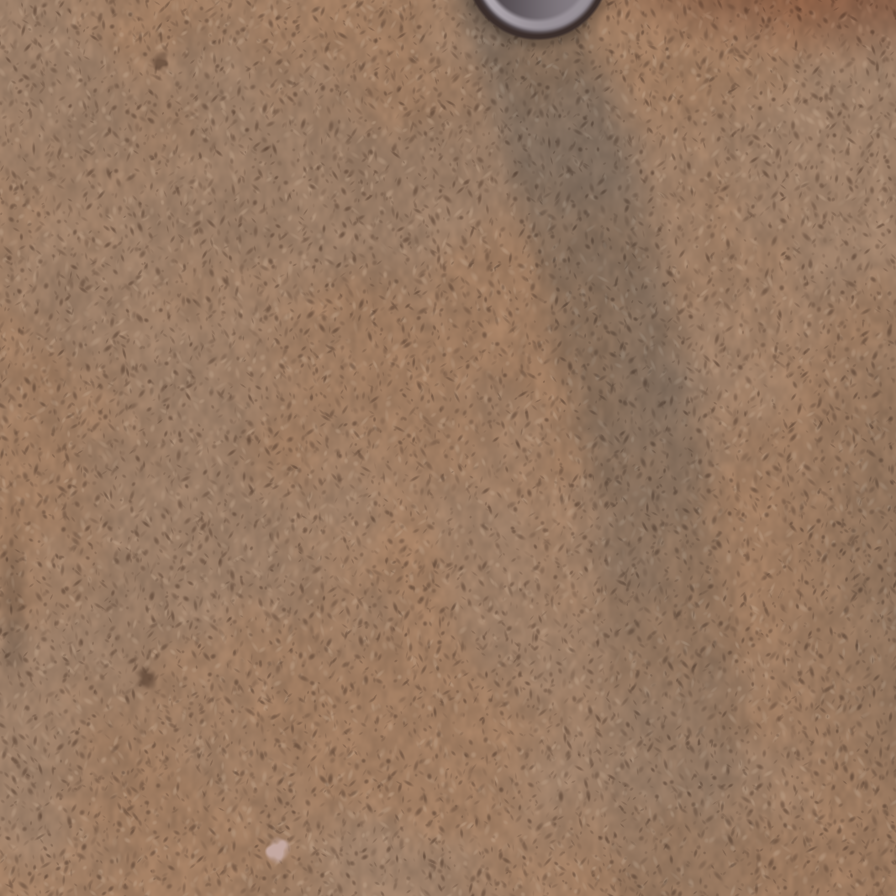
Give the GLSL for this texture, as a Shadertoy shader.

```glsl
// Speckled cork-like board with a soft slanting shadow below a metal foot.

const vec3 BOARD = vec3(0.606, 0.492, 0.404);
const vec3 DARK_FLECK = vec3(0.36, 0.265, 0.205);
const vec3 LIGHT_FLECK = vec3(0.75, 0.64, 0.54);
const vec3 SHADOW_TINT = vec3(0.835, 0.875, 0.915);
const vec3 WARM_TINT = vec3(1.035, 0.99, 0.94);

float hash(vec2 p) {
    vec3 q = fract(vec3(p.xyx) * 0.1031);
    q += dot(q, q.yzx + 33.33);
    return fract((q.x + q.y) * q.z);
}

float noise(vec2 p) {
    vec2 cell = floor(p);
    vec2 f = fract(p);
    f = f * f * (3.0 - 2.0 * f);
    float low = mix(hash(cell), hash(cell + vec2(1, 0)), f.x);
    float high = mix(hash(cell + vec2(0, 1)), hash(cell + vec2(1, 1)), f.x);
    return mix(low, high, f.y);
}

float fbm(vec2 p) {
    float sum = 0.0;
    float weight = 0.5;
    for (int i = 0; i < 4; i++) {
        sum += weight * noise(p);
        p = mat2(0.8, 0.6, -0.6, 0.8) * p * 2.03 + 17.0;
        weight *= 0.5;
    }
    return sum / 0.9375;
}

// Soft, roughly upright ellipses scattered one per grid cell.
float flecks(vec2 uv, float cells, float density, float seed) {
    vec2 p = uv * cells;
    vec2 home = floor(p);
    float cover = 0.0;
    for (int y = -1; y <= 1; y++) {
        for (int x = -1; x <= 1; x++) {
            vec2 cell = home + vec2(x, y);
            vec2 key = cell + seed;
            vec2 center = cell + vec2(hash(key), hash(key + 41.3));
            float angle = (hash(key + 83.7) - 0.5) * 2.2;
            float c = cos(angle);
            float s = sin(angle);
            vec2 size = vec2(mix(0.14, 0.26, hash(key + 127.1)),
                             mix(0.22, 0.58, hash(key + 171.9)));
            vec2 q = mat2(c, -s, s, c) * (p - center) / size;
            float strength = step(hash(key + 213.5), density) * mix(0.25, 1.0, hash(key + 259.2));
            cover = max(cover, strength * (1.0 - smoothstep(0.2, 1.3, length(q))));
        }
    }
    return cover;
}

float blob(vec2 uv, vec2 center, vec2 radius, float softness) {
    return 1.0 - smoothstep(1.0 - softness, 1.0 + softness, length((uv - center) / radius));
}

// Curved band that drifts right and fades toward the bottom.
float footShadow(vec2 uv) {
    float drop = 1.0 - uv.y;
    float middle = 0.575 + 0.37 * drop - 0.18 * drop * drop;
    float offset = uv.x - middle + 0.02 * (fbm(uv * 9.0) - 0.5);
    float blur = 0.018 + 0.025 * drop;
    float left = smoothstep(-0.068 - blur, -0.068 + blur, offset);
    float right = 1.0 - smoothstep(0.035, 0.105, offset);
    return left * right * mix(1.0, 0.4, smoothstep(0.35, 0.95, drop));
}

vec3 board(vec2 uv) {
    float patches = fbm(uv * 7.0 + 5.0) - 0.5;
    float mottling = fbm(uv * vec2(48.0, 38.0)) - 0.5;
    float grain = noise(uv * vec2(170.0, 115.0)) - 0.5;
    vec3 color = BOARD * (1.0 + 0.08 * patches + 0.13 * mottling + 0.09 * grain);
    color *= mix(vec3(1.0), WARM_TINT, smoothstep(0.35, 0.7, fbm(uv * 5.0 + 31.0)));
    color = mix(color, LIGHT_FLECK, 0.48 * flecks(uv, 76.0, 0.55, 11.0));
    color = mix(color, DARK_FLECK, 0.62 * flecks(uv, 82.0, 0.52, 307.0));
    return mix(color, DARK_FLECK, 0.38 * flecks(uv, 125.0, 0.4, 603.0));
}

vec3 addStains(vec3 color, vec2 uv) {
    vec2 ragged = uv + 0.008 * (vec2(noise(uv * 120.0), noise(uv * 120.0 + 60.0)) - 0.5);
    color = mix(color, DARK_FLECK, 0.7 * blob(ragged, vec2(0.163, 0.243), vec2(0.009), 0.5));
    color = mix(color, DARK_FLECK, 0.7 * blob(ragged, vec2(0.180, 0.930), vec2(0.008), 0.5));
    color *= 1.0 - 0.14 * blob(ragged, vec2(0.015, 0.33), vec2(0.012, 0.075), 0.7);
    return mix(color, vec3(0.77, 0.66, 0.63), blob(ragged, vec2(0.31, 0.05), vec2(0.011, 0.013), 0.3));
}

// Polished cylinder end with a dark rim, a bright band and a grey face.
vec3 addMetalFoot(vec3 color, vec2 uv) {
    vec2 p = uv - vec2(0.600, 1.036);
    float radius = length(p);
    float side = smoothstep(-0.07, 0.05, p.x);
    vec3 face = mix(vec3(0.30, 0.27, 0.29), vec3(0.52, 0.49, 0.52), side);
    float band = smoothstep(0.055, 0.062, radius) * (1.0 - smoothstep(0.066, 0.073, radius));
    vec3 metal = mix(face, vec3(0.74, 0.71, 0.74), band * mix(0.9, 0.35, side));
    metal = mix(metal, vec3(0.23, 0.18, 0.17), smoothstep(0.069, 0.076, radius));
    color *= 1.0 - 0.22 * (1.0 - smoothstep(0.078, 0.098, radius));
    return mix(color, metal, 1.0 - smoothstep(0.078, 0.082, radius));
}

void mainImage(out vec4 fragColor, in vec2 fragCoord) {
    vec2 uv = fragCoord / iResolution.xy;
    vec3 color = addStains(board(uv), uv);

    // Broad lighting: foot shadow, dim right edge, reddish top corner
    float edgeShade = blob(uv, vec2(1.03, 0.36), vec2(0.11, 0.24), 0.6);
    color *= mix(vec3(1.0), SHADOW_TINT, min(1.0, footShadow(uv) + 0.65 * edgeShade));
    float corner = blob(uv, vec2(0.95, 1.04), vec2(0.22, 0.08), 0.6);
    color *= mix(vec3(1.0), vec3(0.86, 0.75, 0.70), corner);

    fragColor = vec4(addMetalFoot(color, uv), 1.0);
}
```
